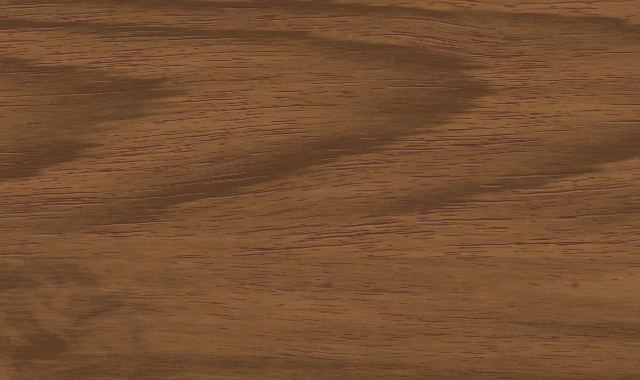
Give the GLSL for this texture, as a Shadertoy shader.

```glsl
// Two walnut boards: cathedral grain above a seam, finer mottled grain below it.

const vec3 DARK_WOOD  = vec3(0.365, 0.247, 0.157);
const vec3 MID_WOOD   = vec3(0.472, 0.322, 0.197);
const vec3 LIGHT_WOOD = vec3(0.556, 0.379, 0.229);
const vec3 RED_PORE   = vec3(0.345, 0.175, 0.130);
const vec3 PALE_PORE  = vec3(0.570, 0.435, 0.335);
const float SEAM_Y = 0.322;

vec2 hash22(vec2 p) {
    vec3 q = fract(p.xyx * vec3(0.1031, 0.1030, 0.0973));
    q += dot(q, q.yzx + 33.33);
    return fract((q.xx + q.yz) * q.zy);
}

// Cellular noise: distance to the nearest jittered point.
float cellular(vec2 p) {
    vec2 id = floor(p);
    float nearest = 4.0;
    for (int j = -1; j <= 1; j++)
    for (int i = -1; i <= 1; i++) {
        vec2 c = id + vec2(i, j);
        vec2 d = c + hash22(c) - p;
        nearest = min(nearest, dot(d, d));
    }
    return sqrt(nearest);
}

// Soft clouds from layered, bent sines, about -1 to 1.
float clouds(vec2 p) {
    float sum = 0.0, amp = 0.5;
    for (int i = 0; i < 4; i++) {
        p += 0.7 * sin(p.yx * 1.3 + float(i) * 1.9);
        sum += amp * sin(p.x + 1.7) * sin(p.y + 0.6);
        p = mat2(1.5, 0.8, -0.8, 1.5) * p;
        amp *= 0.6;
    }
    return sum;
}

float bell(float x, float width) {
    return exp(-x * x / (width * width));
}

// Tapered dashes, one per cell, kept where density beats the dash's hash.
float pores(vec2 p, vec2 cell, float halfWidth, float density, float blur) {
    vec2 q = p / cell, id = floor(q);
    float marks = 0.0;
    for (int j = -1; j <= 1; j++)
    for (int i = -1; i <= 1; i++) {
        vec2 c = id + vec2(i, j);
        vec2 place = hash22(c), kind = hash22(c + 71.3);
        vec2 d = (q - c - place) * cell;
        float halfLength = cell.x * mix(0.15, 0.9, kind.x * kind.x);
        d.y += 0.0006 * sin(d.x * 70.0 + kind.y * 6.28);
        float taper = max(1.0 - d.x * d.x / (halfLength * halfLength), 0.0);
        float w = halfWidth * mix(0.5, 1.3, place.x) * sqrt(taper);
        float mark = 1.0 - smoothstep(w - blur, w + blur, abs(d.y));
        mark *= smoothstep(0.0, 0.4, taper) * smoothstep(kind.y, kind.y + 0.2, density);
        marks = max(marks, mark);
    }
    return marks;
}

// Straightens the flow of the fibres so that they run along x.
vec2 alongGrain(vec2 p, float upper) {
    float rise = 0.04 * p.x + 0.045 * bell(p.y - 0.58, 0.17) * smoothstep(0.0, 1.1, p.x);
    rise -= 0.05 * bell(p.y - 0.88, 0.13) * smoothstep(1.0, 1.35, p.x);
    float sag = 0.012 * sin(p.x * 2.6 + 0.5) - 0.02 * p.x;
    float ripple = 0.003 * sin(p.x * 7.0 + p.y * 9.0) + 0.001 * sin(p.x * 17.0 - p.y * 21.0);
    return vec2(p.x, p.y - mix(sag, rise, upper) + ripple);
}

// Position within a growth ring of the nested arches, 0 to 1 outward.
float ringPhase(vec2 p, float ragged) {
    float dy = p.y - 0.74 - 0.045 * p.x;
    float reach = p.x + (dy > 0.0 ? 30.0 : 9.0) * dy * dy;
    reach += 0.09 * clouds(p * vec2(4.0, 9.0)) + ragged;
    return fract(reach / 0.89 - 0.5);
}

void mainImage(out vec4 fragColor, in vec2 fragCoord) {
    vec2 p = fragCoord / iResolution.y;
    float blur = max(0.0009, 0.45 / iResolution.y);
    float upper = smoothstep(SEAM_Y - blur, SEAM_Y + blur, p.y);
    vec2 g = alongGrain(p, upper) + vec2(0.0, 3.0 * step(p.y, SEAM_Y));

    // Fibres and broad shading
    float fibre = cellular(g * vec2(4.0, 70.0)) - 0.5;
    float fineFibre = cellular(g * vec2(18.0, 190.0)) - 0.5;
    float speckle = cellular(g * vec2(90.0, 300.0)) - 0.5;
    float streaks = clouds(g * vec2(2.0, 38.0));
    float bands = clouds(g * vec2(1.6, 13.0) + 2.0);

    // Upper board: each ring darkens outward, then breaks into pale early wood
    float ring = ringPhase(p, 0.1 * fibre + 0.05 * streaks);
    float late = smoothstep(0.4, 0.88, ring) * (1.0 - smoothstep(0.9, 1.0, ring));
    float early = 1.0 - smoothstep(0.1, 0.5, ring);
    float arches = smoothstep(0.36, 0.5, p.y);
    float upperTone = 0.66 - 0.50 * late * arches + 0.06 * early;

    // Lower board: mottled figure at the left, darker stripes at the bottom
    float mottled = 1.0 - smoothstep(0.2, 0.6, p.x);
    float figure = clouds(vec2(p.x * 16.0 - p.y * 9.0, p.y * 30.0 + p.x * 7.0));
    float lowerTone = mix(0.34, 0.70, smoothstep(0.04, 0.26, p.y));
    lowerTone += mottled * (0.4 * figure - 0.14);

    float tone = mix(lowerTone, upperTone, upper);
    tone += 0.24 * streaks + 0.30 * bands;
    tone += 0.22 * fibre + 0.28 * fineFibre + 0.22 * speckle;
    tone -= 0.2 * bell(p.y - SEAM_Y, 0.003) * (1.0 - smoothstep(0.3, 1.5, p.x));
    tone = 0.54 + 1.25 * (tone - 0.5);
    vec3 color = mix(DARK_WOOD, MID_WOOD, clamp(tone * 2.0, 0.0, 1.0));
    color = mix(color, LIGHT_WOOD, clamp(tone * 2.0 - 1.0, 0.0, 1.0));

    // Pores: long and clustered above, short flecks below
    float cluster = 0.35 * clouds(g * vec2(3.0, 16.0) + 5.0);
    float density = mix(0.36 * (1.0 - mottled), 0.46 + 0.28 * early - 0.22 * late, upper) + cluster;
    float longPores = pores(g, vec2(0.19, 0.0095), 0.0013, density * mix(0.4, 1.0, upper), blur);
    float flecks = pores(g + 7.0, vec2(0.055, 0.0075), 0.0011, density + 0.05, blur);
    float pale = pores(g + vec2(0.01, 0.0036), vec2(0.19, 0.0095), 0.0013, density - 0.06, blur);
    color = mix(color, PALE_PORE, 0.65 * pale * mix(0.5, 1.0, upper));
    color = mix(color, RED_PORE, max(0.85 * longPores, 0.65 * flecks));

    // Sparse pin knots in the lower board
    vec2 knotCell = p / vec2(0.65, 0.5) - vec2(0.83, 0.0);
    vec2 knot = (fract(knotCell) - 0.5) * vec2(0.65, 0.5);
    float pin = bell(length(knot * vec2(0.7, 1.0)), 0.007) * (1.0 - upper) * (1.0 - mottled);
    color = mix(color, DARK_WOOD * 0.85, 0.6 * pin);

    fragColor = vec4(color, 1.0);
}
```
